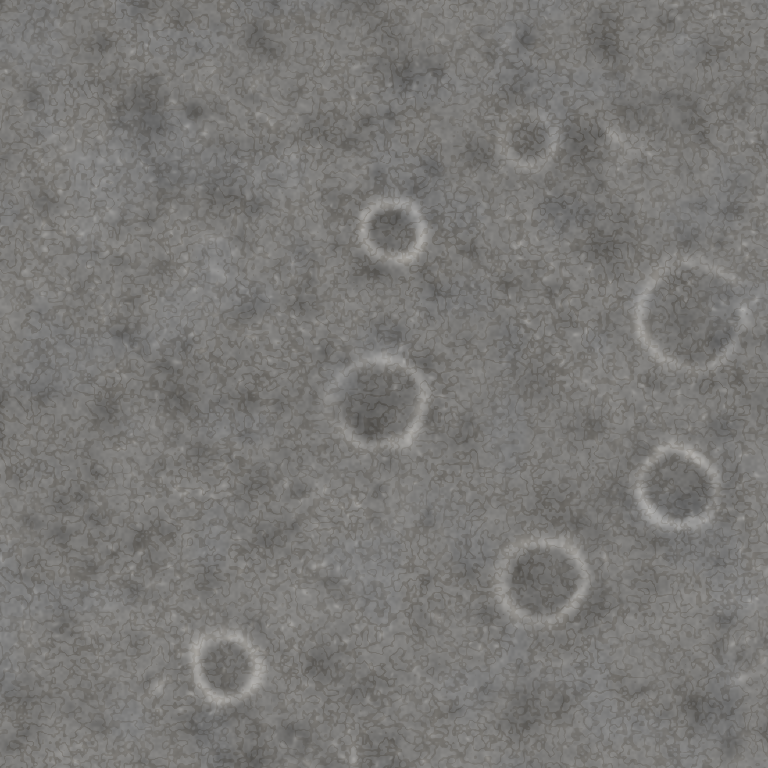
A WebGL 1 fragment shader for this texture:

```glsl
precision highp float;
// Weathered grey stone with faint crater rings, drawn from soft scattered
// spots, pale flecks, and a fine grain crossed by brownish contour veins.
// Craters follow a low-discrepancy sequence; spots sit in jittered cells.
uniform vec2 u_resolution;

float hash(vec2 p) {
  vec3 q = fract(vec3(p.xyx) * 0.1031);
  q += dot(q, q.yzx + 33.33);
  return fract((q.x + q.y) * q.z);
}

float noise(vec2 p) {
  vec2 cell = floor(p);
  vec2 f = fract(p);
  f = f * f * (3.0 - 2.0 * f);
  float low = mix(hash(cell), hash(cell + vec2(1.0, 0.0)), f.x);
  float high = mix(hash(cell + vec2(0.0, 1.0)), hash(cell + vec2(1.0)), f.x);
  return mix(low, high, f.y);
}

float fbm(vec2 p) {
  float sum = 0.0;
  float weight = 0.5;
  for (int i = 0; i < 4; i++) {
    sum += weight * noise(p);
    p = mat2(1.6, 1.2, -1.2, 1.6) * p + 17.3;
    weight *= 0.5;
  }
  return sum / 0.9375;
}

// Soft ellipses at random angles, one per jittered cell when chance allows.
float spots(vec2 p, float chance, float minRadius, float maxRadius, float stretch, float seed) {
  vec2 home = floor(p);
  float sum = 0.0;
  for (int y = -1; y <= 1; y++) {
    for (int x = -1; x <= 1; x++) {
      vec2 cell = home + vec2(float(x), float(y));
      vec2 key = cell + seed;
      vec2 d = p - cell - vec2(hash(key + 3.7), hash(key + 51.9));
      float angle = 6.2832 * hash(key + 23.1);
      float c = cos(angle);
      float s = sin(angle);
      d = mat2(c, -s, s, c) * d;
      d.y *= stretch;
      float radius = mix(minRadius, maxRadius, hash(key + 77.3));
      float present = step(hash(key + 91.7), chance);
      float strength = 0.4 + 0.6 * hash(key + 12.5);
      sum += present * strength * exp(-dot(d, d) / (radius * radius));
    }
  }
  return sum;
}

// Brightness change from the craters: pale rim, dark floor, faint outer shade.
float craters(vec2 uv) {
  float sum = 0.0;
  for (int i = 0; i < 7; i++) {
    float k = float(i);
    vec2 center = 0.1 + 0.8 * fract(vec2(0.98, 0.33) + k * vec2(0.7549, 0.5698));
    float radius = mix(0.033, 0.073, fract(0.42 + k * 0.618));
    float strength = mix(0.6, 1.1, fract(0.75 + k * 0.37));
    vec2 d = uv - center;
    float wobble = 0.012 * (noise(uv * 24.0 + k * 9.0) - 0.5);
    float edge = length(d) - radius + wobble;
    float patchy = 0.45 + 0.9 * noise(uv * 32.0 + 40.0);
    float rim = exp(-edge * edge / 0.00009) * patchy;
    float inside = 1.0 - smoothstep(-0.018, 0.0, edge);
    float shade = exp(-pow((edge - 0.026) / 0.013, 2.0));
    sum += strength * (0.135 * rim - 0.06 * inside - 0.018 * shade);
  }
  return sum;
}

void main() {
  vec2 uv = gl_FragCoord.xy / u_resolution;
  vec2 warped = uv + 0.01 * (vec2(noise(uv * 35.0), noise(uv * 35.0 + 60.0)) - 0.5);

  // Broad mottling and fine grain
  float tone = 0.497 + 0.065 * (fbm(uv * 10.0) - 0.5);
  tone += 0.04 * (noise(uv * 120.0) - 0.5) + 0.045 * (noise(uv * 250.0) - 0.5);

  // Dark smudges in two sizes
  tone -= 0.088 * spots(warped * 13.0, 0.65, 0.2, 0.42, 1.2, 5.0);
  tone -= 0.08 * spots(warped * 24.0 + 0.4, 0.3, 0.2, 0.38, 1.2, 140.0);

  tone += craters(uv);

  // Pale flecks gathered in clusters, plus a few longer streaks
  float cluster = smoothstep(0.35, 0.65, noise(uv * 11.0 + 80.0));
  tone += 0.1 * cluster * spots(uv * 58.0, 0.4, 0.16, 0.36, 1.7, 210.0);
  tone += 0.1 * spots(uv * 9.0, 0.12, 0.1, 0.18, 2.8, 330.0);

  // Winding veins along the contours of fine noise
  float field = 0.62 * noise(warped * 105.0 + 7.0) + 0.38 * noise(uv * 215.0 + 31.0);
  float vein = 1.0 - smoothstep(0.045, 0.11, abs(field - 0.5));
  vein *= 0.6 + 0.5 * noise(uv * 26.0 + 15.0);

  vec3 stone = tone * vec3(1.008, 1.0, 0.985);
  float coolness = smoothstep(0.6, 0.85, noise(uv * 18.0 + 120.0));
  stone += 0.006 * coolness * vec3(-0.6, 0.0, 1.0);
  stone -= vein * vec3(0.053, 0.059, 0.068);
  gl_FragColor = vec4(clamp(stone, 0.0, 1.0), 1.0);
}
```
